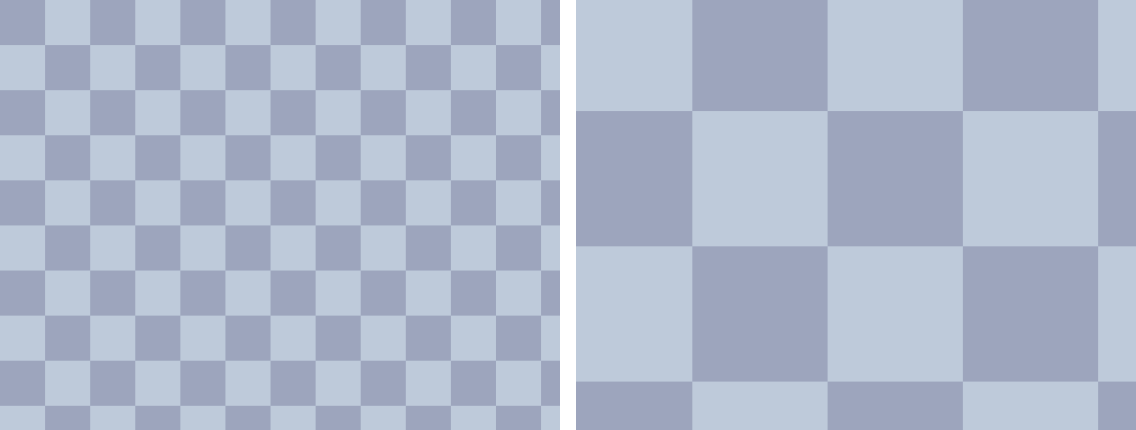
Left, the full canvas; right, a detail of the centre.
A WebGL 2 fragment shader for this pattern:

```glsl
#version 300 es
precision highp float;
// A two-tone checkerboard of square cells, counted from the top left corner.
// Each axis gives a smoothed wave of +1 and -1; their product picks the colour.

uniform vec2 u_resolution;
out vec4 fragColor;

const float CELLS_ACROSS = 12.42;
const vec3 SLATE = vec3(0.614, 0.647, 0.741);
const vec3 MIST = vec3(0.745, 0.792, 0.855);

// Alternates +1 and -1 per unit of x, with edges one pixel wide.
float squareWave(float x, float pixel) {
    float side = 1.0 - 2.0 * mod(floor(x), 2.0);
    float edgeDistance = 0.5 - abs(fract(x) - 0.5);
    return side * clamp(edgeDistance / (0.5 * pixel), 0.0, 1.0);
}

// 1 on cells of the corner's kind, 0 on the others.
float checker(vec2 p, float pixel) {
    return 0.5 + 0.5 * squareWave(p.x, pixel) * squareWave(p.y, pixel);
}

void main() {
    // Cell coordinates, with y running down from the top edge.
    float pixel = CELLS_ACROSS / u_resolution.x;
    vec2 fromTopLeft = vec2(gl_FragCoord.x, u_resolution.y - gl_FragCoord.y);
    vec2 cell = fromTopLeft * pixel;

    fragColor = vec4(mix(MIST, SLATE, checker(cell, pixel)), 1.0);
}
```
